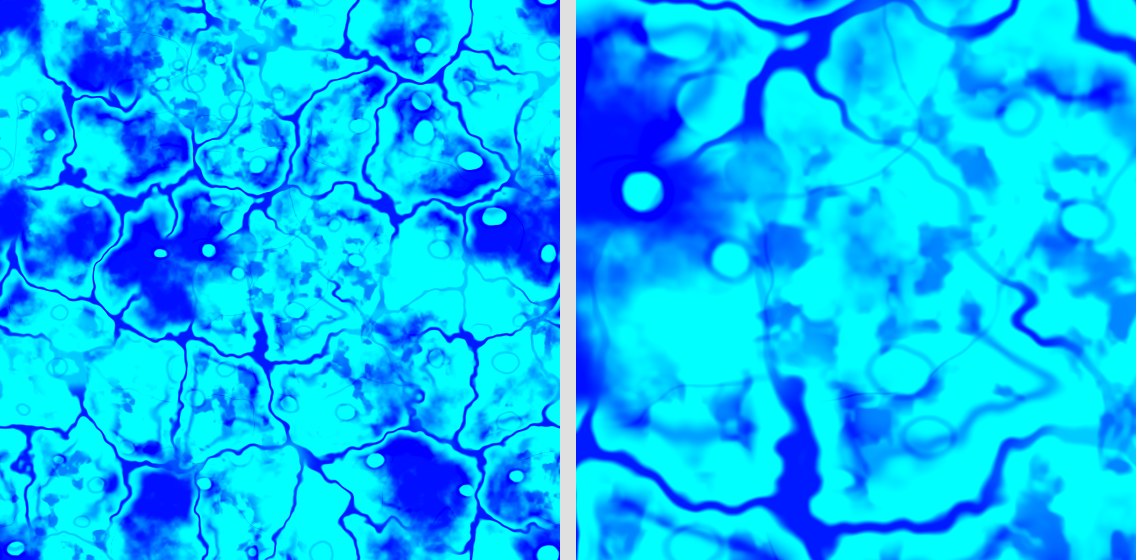
Left, the full canvas; right, a detail of the centre.
This texture is drawn by a Shadertoy shader. Its source:

```glsl
// Tiling cyan and blue tissue: dark ragged clouds, haloed cell membranes and bright vacuoles.

const float CELLS = 6.0;
const float VACUOLE_GRID = 15.0;

// Two random values for a lattice cell, wrapped by the period
vec2 hash2(vec2 cell, float period, float seed) {
    uvec3 v = uvec3(vec3(mod(cell + 0.5, period), seed));
    v = v * 1664525u + 1013904223u;
    v.x += v.y * v.z; v.y += v.z * v.x; v.z += v.x * v.y;
    v ^= v >> 16u;
    v.x += v.y * v.z; v.y += v.z * v.x;
    return vec2(v.xy >> 8u) / 16777216.0;
}

float valueNoise(vec2 uv, float period, float seed) {
    vec2 p = uv * period;
    vec2 i = floor(p), f = p - i;
    f = f * f * f * (f * (f * 6.0 - 15.0) + 10.0);
    float a = hash2(i, period, seed).x;
    float b = hash2(i + vec2(1, 0), period, seed).x;
    float c = hash2(i + vec2(0, 1), period, seed).x;
    float d = hash2(i + vec2(1, 1), period, seed).x;
    return mix(mix(a, b, f.x), mix(c, d, f.x), f.y);
}

float fbm(vec2 uv, float period, int octaves, float seed) {
    float sum = 0.0, total = 0.0, amp = 0.5;
    for (int k = 0; k < octaves; k++) {
        sum += amp * valueNoise(uv, period, seed + float(k));
        total += amp;
        amp *= 0.5;
        period *= 2.0;
        uv += vec2(0.137, 0.291);
    }
    return sum / total;
}

vec2 warp(vec2 uv, float period, float amount, float seed) {
    vec2 n = vec2(fbm(uv, period, 4, seed), fbm(uv, period, 4, seed + 10.0));
    return uv + amount * (n - 0.5);
}

// Distance to the cell walls in canvas units; the soft minimum thickens junctions
float wallDistance(vec2 uv, float period, float sharpness, float seed) {
    vec2 p = uv * period;
    vec2 base = floor(p), nearCell = base, nearOffset = vec2(0);
    float best = 9.0;
    for (int k = 0; k < 9; k++) {
        vec2 cell = base + vec2(k % 3 - 1, k / 3 - 1);
        vec2 offset = cell + hash2(cell, period, seed) - p;
        float d = dot(offset, offset);
        if (d < best) { best = d; nearCell = cell; nearOffset = offset; }
    }
    float sum = 1e-9;
    for (int k = 0; k < 25; k++) {
        if (k == 12) continue;
        vec2 cell = nearCell + vec2(k % 5 - 2, k / 5 - 2);
        vec2 offset = cell + hash2(cell, period, seed) - p;
        float d = dot(0.5 * (offset + nearOffset), normalize(offset - nearOffset));
        sum += exp(-sharpness * d);
    }
    return -log(sum) / (sharpness * period);
}

// Signed distance to scattered, slightly oval vacuoles
float vacuoleDistance(vec2 uv, float period, float share, float seed) {
    vec2 base = floor(uv * period);
    float best = 1.0;
    for (int k = 0; k < 9; k++) {
        vec2 cell = base + vec2(k % 3 - 1, k / 3 - 1);
        vec2 look = hash2(cell, period, seed + 1.0);
        if (look.x > share) continue;
        vec2 offset = uv - (cell + hash2(cell, period, seed)) / period;
        offset.y *= 0.9 + 0.5 * look.x / share;
        best = min(best, length(offset) - mix(0.007, 0.022, look.y));
    }
    return best;
}

void mainImage(out vec4 fragColor, in vec2 fragCoord) {
    vec2 uv = fragCoord / iResolution.xy;

    // Ragged dark clouds and fine granules
    float grain = fbm(warp(uv, 24.0, 0.02, 90.0), 44.0, 3, 20.0);
    float cloud = fbm(warp(uv, 6.0, 0.09, 120.0), 7.0, 5, 30.0);
    float dark = smoothstep(0.43, 0.71, cloud + 0.17 * (grain - 0.5));
    float patches = smoothstep(0.38, 0.58, fbm(uv, 8.0, 3, 40.0));
    float level = 1.03 - 0.97 * dark;
    level -= 0.5 * patches * (1.0 - dark) * smoothstep(0.51, 0.74, grain);

    // Faint creases
    float crease = abs(fbm(warp(uv, 9.0, 0.06, 150.0), 8.0, 2, 50.0) - 0.5);
    level -= 0.16 * patches * (1.0 - smoothstep(0.0, 0.014, crease));

    // Vacuoles with a thin rim
    float bubble = vacuoleDistance(warp(uv, 20.0, 0.012, 180.0), VACUOLE_GRID, 0.3, 60.0);
    level -= 0.2 * (1.0 - smoothstep(0.0, 0.005, abs(bubble - 0.002)));
    level = mix(level, 1.0, 1.0 - smoothstep(-0.003, 0.001, bubble));

    // Membranes: inner band, bright halo, then the dark line
    float wall = wallDistance(warp(uv, 10.0, 0.11, 200.0), CELLS, 25.0, 70.0);
    float visible = smoothstep(0.34, 0.5, fbm(uv, 6.0, 3, 80.0));
    float band = exp(-pow((wall - 0.03) / 0.006, 2.0));
    level -= 0.4 * band * visible * patches;
    float halo = 1.0 - smoothstep(0.007, 0.027, wall);
    level = mix(level, 1.02, 0.95 * halo * visible);
    float line = 1.0 - smoothstep(0.0008, 0.0058, wall);
    level = mix(level, 0.1, line * mix(0.25, 1.0, visible));

    fragColor = vec4(0.0, clamp(level, 0.0, 1.0), 1.0, 1.0);
}
```
